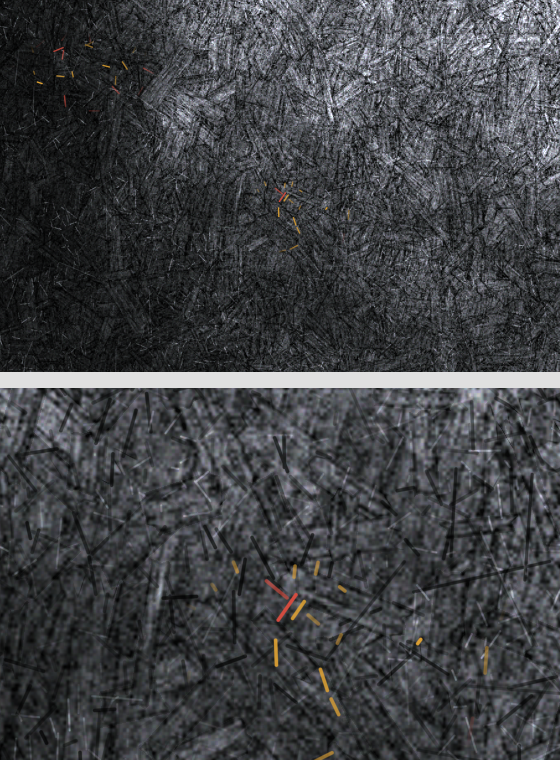
Top: the whole. Bottom: its middle third, enlarged.
Write a WebGL 2 fragment shader that draws this texture.

```glsl
#version 300 es
precision highp float;
// Dark weathered strand board: overlapping rectangular wood flakes in layered
// jittered grids, each with stretched noise as grain, then thin scratches,
// pale splinters and rare warm glints, under an uneven light from the upper right.

uniform vec2 u_resolution;
out vec4 fragColor;

vec3 hash3(vec2 p) {
    vec3 h = fract(p.xyx * vec3(0.1031, 0.1030, 0.0973));
    h += dot(h, h.yxz + 33.33);
    return fract((h.xxy + h.yzz) * h.zyx);
}

float noise(vec2 p) {
    vec2 i = floor(p), f = fract(p);
    f = f * f * (3.0 - 2.0 * f);
    float low = mix(hash3(i).x, hash3(i + vec2(1, 0)).x, f.x);
    float high = mix(hash3(i + vec2(0, 1)).x, hash3(i + vec2(1, 1)).x, f.x);
    return mix(low, high, f.y);
}

float cloud(vec2 p) {
    return 0.5 * noise(p) + 0.3 * noise(p * 2.1 + 17.0) + 0.2 * noise(p * 4.3 + 41.0);
}

vec2 turn(vec2 p, float angle) {
    float c = cos(angle), s = sin(angle);
    return vec2(c * p.x + s * p.y, c * p.y - s * p.x);
}

// Any direction, with upright ones more common.
float strandAngle(float h) {
    float t = 2.0 * h - 1.0;
    return 1.57 + 1.57 * t * (0.45 + 0.55 * abs(t));
}

// Wood grain running along x.
float grain(vec2 q) {
    return 0.55 * noise(q * vec2(28.0, 250.0)) + 0.25 * noise(q * vec2(75.0, 310.0) + 90.0)
         + 0.2 * noise(q * vec2(9.0, 80.0) + 30.0);
}

// Lays one layer of flakes over the given brightness.
float layFlakes(float below, vec2 p, float cell, float seed) {
    vec2 g = p / cell;
    float px = 1.0 / (u_resolution.y * cell);
    for (int j = -1; j <= 1; j++)
    for (int i = -1; i <= 1; i++) {
        vec2 id = floor(g) + vec2(i, j);
        vec3 place = hash3(id + seed), kind = hash3(id + seed + 57.0);
        if (place.z > 0.72) continue;
        vec2 q = turn(g - id - place.xy, strandAngle(kind.x));
        vec2 halfSize = vec2(0.45 + 0.5 * kind.y, 0.07 + 0.2 * kind.z);
        vec2 away = abs(q) - halfSize;
        away.x += 0.16 * noise(vec2(q.y * cell * 160.0, seed + id.x));
        float d = max(away.x, away.y);
        if (d > 0.03) continue;
        float tone = 0.68 + 0.6 * fract(kind.y * 7.0 + kind.x * 5.0);
        float value = tone * (1.0 + 1.75 * (grain(q * cell + kind.yz * 20.0) - 0.5));
        float cover = (1.0 - smoothstep(-px, px, d)) * (0.5 + 0.45 * place.z / 0.72);
        float rim = 1.0 - smoothstep(0.0, 0.003 / cell + px, abs(d));
        below = mix(below, value, cover) * (1.0 - 0.35 * rim);
    }
    return below;
}

// Scattered thin line segments; x is the mask, y a random value of the line.
vec2 fibres(vec2 p, float cell, float seed, float share, float width) {
    vec2 g = p / cell, best = vec2(0.0);
    float px = 0.8 / (u_resolution.y * cell), w = width / cell;
    for (int j = -1; j <= 1; j++)
    for (int i = -1; i <= 1; i++) {
        vec2 id = floor(g) + vec2(i, j);
        vec3 place = hash3(id + seed), kind = hash3(id + seed + 57.0);
        if (place.z > share) continue;
        vec2 q = turn(g - id - place.xy, strandAngle(kind.x));
        float d = length(vec2(max(abs(q.x) - 0.12 - 0.7 * kind.y, 0.0), q.y));
        float mask = (1.0 - smoothstep(max(w - px, 0.0), w + px, d)) * (0.4 + 0.6 * kind.z);
        if (mask > best.x) best = vec2(mask, kind.y);
    }
    return best;
}

float glow(vec2 uv, vec2 centre, vec2 size) {
    vec2 d = (uv - centre) / size;
    return exp(-dot(d, d));
}

void main() {
    vec2 uv = gl_FragCoord.xy / u_resolution;
    vec2 p = gl_FragCoord.xy / u_resolution.y;

    // Uneven light: dark left and bottom, pale top and right corner.
    float light = 0.10 + 0.15 * smoothstep(0.0, 0.9, uv.x)
        + 0.19 * smoothstep(0.1, 1.0, uv.y) * smoothstep(0.08, 0.4, uv.x)
        + 0.20 * glow(uv, vec2(1.0, 0.9), vec2(0.10, 0.3))
        + 0.14 * glow(uv, vec2(0.32, 0.68), vec2(0.05, 0.11))
        + 0.10 * glow(uv, vec2(0.36, 1.0), vec2(0.12, 0.13))
        + 0.08 * glow(uv, vec2(0.60, 0.72), vec2(0.08, 0.14));
    light *= 0.55 + 0.95 * cloud(p * 7.0 + 5.0);

    // Flakes from small to large, with small chips on top.
    float wood = 0.4 + 1.1 * grain(turn(p, 1.3));
    wood = layFlakes(wood, p, 0.09, 11.0);
    wood = layFlakes(wood, p, 0.24, 83.0);
    wood = layFlakes(wood, p, 0.13, 149.0);
    wood = layFlakes(wood, p, 0.07, 211.0);

    // Pitted grit and scratches.
    float grit = 0.6 * noise(p * 300.0) + 0.4 * noise(p * 130.0 + 60.0);
    float value = light * max(wood + 1.3 * (grit - 0.5), 0.08);
    float worn = smoothstep(0.3, 0.65, cloud(p * 9.0 + 70.0));
    value *= 1.0 - 0.7 * worn * fibres(p, 0.028, 307.0, 0.75, 0.0016).x;
    value *= 1.0 - 0.6 * fibres(p, 0.085, 359.0, 0.6, 0.0014).x;

    // Pale splinters, strongest in rough areas.
    float rough = smoothstep(0.38, 0.65, cloud(p * 12.0 + 120.0));
    value += (0.1 + 0.3 * rough) * grit * fibres(p, 0.02, 401.0, 0.6, 0.0009).x;
    value += 0.12 * fibres(p, 0.07, 457.0, 0.4, 0.0009).x;

    vec3 colour = value * mix(vec3(0.95, 1.0, 1.02), vec3(0.97, 0.99, 1.06), smoothstep(0.1, 0.4, value));
    colour *= 1.0 + 0.1 * (hash3(floor(p * 340.0)) - 0.5);

    // Rare amber and red glints in loose clusters.
    vec2 glint = fibres(p, 0.018, 503.0, 0.07, 0.0016);
    float cluster = glow(uv, vec2(0.54, 0.44), vec2(0.09, 0.13)) + glow(uv, vec2(0.15, 0.8), vec2(0.12, 0.1));
    vec3 warm = mix(vec3(0.9, 0.65, 0.2), vec3(0.85, 0.3, 0.25), step(0.75, glint.y));
    colour = mix(colour, warm, glint.x * smoothstep(0.25, 0.6, cluster));
    fragColor = vec4(clamp(colour, 0.0, 1.0), 1.0);
}
```
